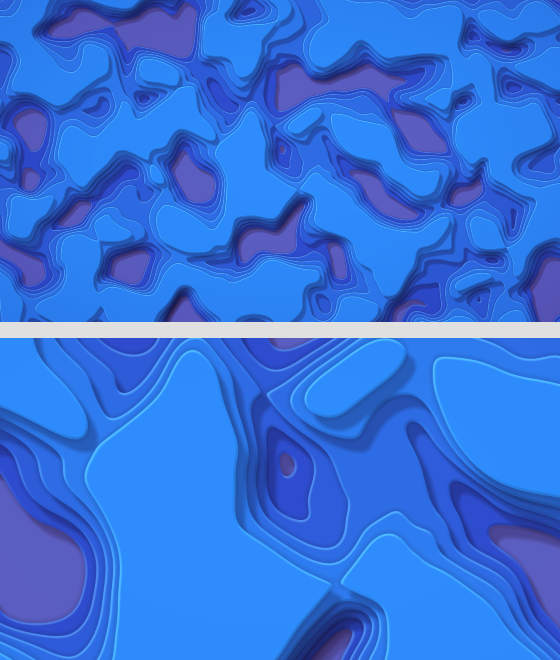
Top: the whole. Bottom: its middle third, enlarged.
Give the GLSL for this background, as a WebGL 1 fragment shader.

```glsl
precision highp float;
// Stacked sheets of blue paper, cut along the contours of a smooth height field.
// Warped gradient noise gives the heights; sheets are painted from the floor up,
// each with an offset shadow and a thin bevel lit from the upper left.

uniform vec2 u_resolution;

const int SHEETS = 5;
const float CELLS = 6.1;            // noise cells per canvas height
const float LOWEST_CUT = -0.28;     // height where the first sheet begins
const float CUT_STEP = 0.09;        // height between two sheets
const float SHADOW_LENGTH = 0.017;
const float SHADOW_BLUR = 0.0035;
const float RIM_WIDTH = 0.0034;
const vec2 TO_LIGHT = vec2(-0.6, 0.8);

const vec3 FLOOR_COLOUR = vec3(0.36, 0.37, 0.76);
const vec3 DEEP_BLUE = vec3(0.18, 0.30, 0.81);
const vec3 BRIGHT_BLUE = vec3(0.18, 0.55, 0.99);
const vec3 SHADOW_TINT = vec3(0.83, 0.75, 0.78);
const vec3 RIM_LIGHT = vec3(0.13, 0.19, 0.08);

float hash(vec2 cell) {
  vec3 q = fract(cell.xyx * vec3(0.1031, 0.1030, 0.0973));
  q += dot(q, q.yzx + 33.33);
  return fract((q.x + q.y) * q.z);
}

// Dot product of a corner's random unit gradient with the offset from it
float cornerSlope(vec2 cell, vec2 offset) {
  float angle = 6.2832 * hash(cell);
  return dot(vec2(cos(angle), sin(angle)), offset);
}

float gradientNoise(vec2 p) {
  vec2 i = floor(p);
  vec2 f = p - i;
  vec2 w = f * f * f * (f * (f * 6.0 - 15.0) + 10.0);
  vec2 e = vec2(1.0, 0.0);
  float low = mix(cornerSlope(i, f), cornerSlope(i + e, f - e), w.x);
  float high = mix(cornerSlope(i + e.yx, f - e.yx),
                   cornerSlope(i + e.xx, f - e.xx), w.x);
  return mix(low, high, w.y);
}

float terrain(vec2 p) {
  vec2 q = p * CELLS + 40.0;
  vec2 warp = vec2(gradientNoise(q * 1.1 + 17.3), gradientNoise(q * 1.1 + 71.9));
  q += 0.45 * warp;
  return gradientNoise(q) + 0.17 * gradientNoise(q * 1.9 + 9.4);
}

// Gradient in xy, height in z
vec3 surface(vec2 p) {
  float h = terrain(p);
  vec2 e = vec2(0.001, 0.0);
  vec2 slope = vec2(terrain(p + e), terrain(p + e.yx)) - h;
  return vec3(slope / e.x, h);
}

// Approximate signed distance to a contour, positive on the sheet
float contourDistance(vec3 s, float cut) {
  return (s.z - cut) / max(length(s.xy), 0.6);
}

float coverage(float d, float softness) {
  return smoothstep(-softness, softness, d);
}

// Thin band just inside an edge
float rimBand(float d, float pixel) {
  float width = max(RIM_WIDTH, 1.3 * pixel);
  return coverage(d, 0.7 * pixel) * (1.0 - smoothstep(0.35 * width, width, d));
}

vec3 paintSheets(vec3 here, vec3 towardLight, float pixel) {
  vec2 outward = -here.xy / max(length(here.xy), 0.01);
  float facing = dot(outward, TO_LIGHT);
  float lit = smoothstep(-0.3, 0.8, facing);
  float shaded = smoothstep(0.1, 0.9, -facing);
  vec3 colour = FLOOR_COLOUR;

  for (int k = 0; k < SHEETS; k++) {
    float level = float(k);
    float cut = LOWEST_CUT + CUT_STEP * level;
    float d = contourDistance(here, cut);
    float shadow = coverage(contourDistance(towardLight, cut), SHADOW_BLUR);
    vec3 paper = mix(DEEP_BLUE, BRIGHT_BLUE, level / float(SHEETS - 1));
    float rim = rimBand(d, pixel);
    paper += RIM_LIGHT * rim * lit;
    paper *= 1.0 - 0.16 * rim * shaded;

    // Cast shadow, with a faint contact line, then the sheet itself
    colour *= mix(vec3(1.0), SHADOW_TINT, shadow);
    colour *= 1.0 - 0.10 * coverage(d + 0.003, 0.003);
    colour = mix(colour, paper, coverage(d, 0.7 * pixel));
  }
  return colour;
}

void main() {
  float pixel = 1.0 / u_resolution.y;
  vec2 p = gl_FragCoord.xy * pixel;
  vec3 here = surface(p);
  vec3 towardLight = surface(p + TO_LIGHT * SHADOW_LENGTH);
  vec3 colour = paintSheets(here, towardLight, pixel);

  // Gentle darkening toward the corners
  vec2 centred = gl_FragCoord.xy / u_resolution - 0.5;
  colour *= 1.0 - vec3(0.18, 0.30, 0.16) * dot(centred, centred);
  gl_FragColor = vec4(colour, 1.0);
}
```
